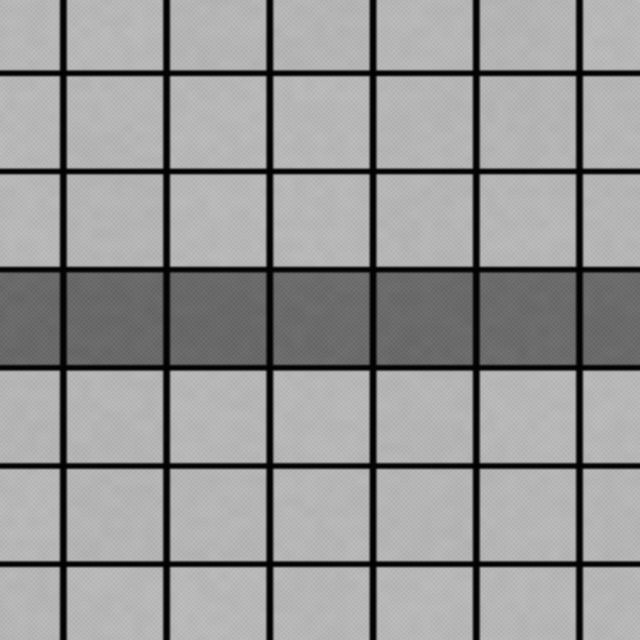
A Shadertoy shader for this pattern:

```glsl
// Light grey woven windowpane check with black lines and one dark band of cells.

const vec2  PITCH       = vec2(0.1613, 0.1534);  // cell size
const vec2  OFFSET      = vec2(0.0990, 0.1185);  // first line crossing
const vec2  LINE_CORE   = vec2(0.0020, 0.0014);  // half width of solid black
const vec2  LINE_EDGE   = vec2(0.0085, 0.0073);  // half width where the line fades out
const float DARK_ROW    = 2.0;
const float LIGHT_TONE  = 0.712;
const float DARK_TONE   = 0.415;
const float LINE_TONE   = 0.012;
const float WEAVE_COUNT = 128.0;                 // thread periods across the canvas
const float WEAVE_DEPTH = 0.022;
const float MOTTLE_SIZE = 60.0;
const float MOTTLE_DEPTH = 0.022;
const float CELL_DEPTH  = 0.014;
const float TAU         = 6.2831853;

float hash(vec2 p) {
    return fract(sin(dot(p, vec2(127.1, 311.7))) * 43758.5453);
}

float valueNoise(vec2 p) {
    vec2 i = floor(p);
    vec2 f = fract(p);
    f = f * f * (3.0 - 2.0 * f);
    float low  = mix(hash(i), hash(i + vec2(1.0, 0.0)), f.x);
    float high = mix(hash(i + vec2(0.0, 1.0)), hash(i + vec2(1.0, 1.0)), f.x);
    return mix(low, high, f.y);
}

// Fine checkered threads, faded out when too small to resolve
float weave(vec2 p, float pixel) {
    vec2 threads = sin(p * WEAVE_COUNT * TAU);
    float visible = 1.0 - smoothstep(0.3, 0.5, WEAVE_COUNT * pixel);
    return threads.x * threads.y * visible;
}

void mainImage(out vec4 fragColor, in vec2 fragCoord) {
    float pixel = 1.0 / iResolution.y;
    vec2 uv = fragCoord * pixel;

    // Grid cell and distance to its nearest lines
    vec2 grid = (uv - OFFSET) / PITCH;
    vec2 cell = floor(grid);
    vec2 lineDist = (0.5 - abs(fract(grid) - 0.5)) * PITCH;

    // Cloth tone with small variation
    float tone = cell.y == DARK_ROW ? DARK_TONE : LIGHT_TONE;
    float shade = (hash(cell) - 0.5) * CELL_DEPTH
                + (valueNoise(uv * MOTTLE_SIZE) - 0.5) * MOTTLE_DEPTH
                + weave(uv, pixel) * WEAVE_DEPTH;
    tone += shade;

    // Soft black lines
    vec2 cloth = smoothstep(LINE_CORE, max(LINE_EDGE, LINE_CORE + pixel), lineDist);
    tone = mix(LINE_TONE, tone, cloth.x * cloth.y);

    fragColor = vec4(vec3(tone), 1.0);
}
```
